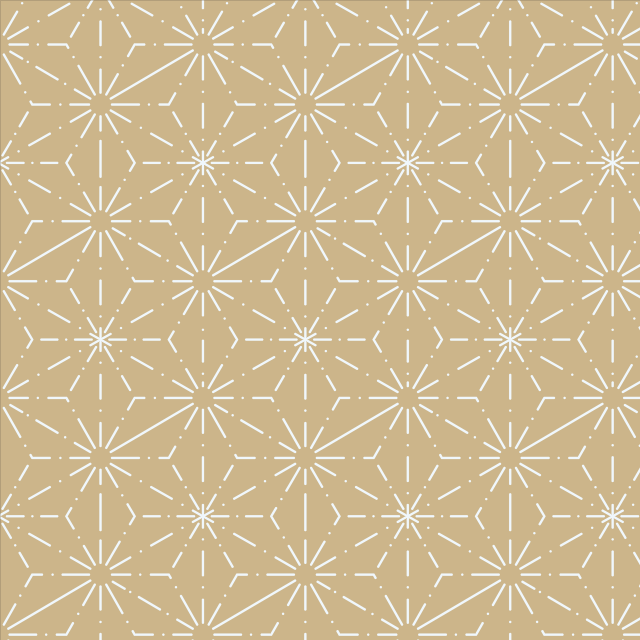
Write a Shadertoy shader that draws this pattern.

```glsl
// Pale dashed starburst lattice on tan: twelve-armed stars on a triangular grid.
// Space is folded into hexagons around the small stars, then into six triangles,
// and each triangle is drawn with round-capped dashes along its edges and medians.

const float EDGE = 0.1848;        // lattice edge as a fraction of canvas height
const float HALF_WIDTH = 0.0100;  // stroke half width, in lattice edges
const float HEX_HALF = 0.8660254; // hexagon inradius
const float CENTRE = 0.5773503;   // distance from corner to triangle centre
const float ROW_DRIFT = 0.0054;   // uneven spacing of the star rows
const vec2 SMALL_STAR = vec2(0.3171, 0.7455);

const vec3 TAN = vec3(0.80, 0.71, 0.54);
const vec3 CHALK = vec3(0.94, 0.97, 0.99);
const vec3 BORDER = vec3(0.48, 0.43, 0.34);

float hash(vec2 p) {
    vec3 h = fract(vec3(p.xyx) * 0.1031);
    h += dot(h, h.yzx + 33.33);
    return fract((h.x + h.y) * h.z);
}

// Coordinates (along, across) of the line running from a to b
vec2 onLine(vec2 p, vec2 a, vec2 b) {
    vec2 dir = normalize(b - a);
    vec2 r = p - a;
    return vec2(dot(r, dir), dir.x * r.y - dir.y * r.x);
}

float dash(vec2 q, float start, float end) {
    return length(vec2(q.x - clamp(q.x, start, end), q.y));
}

float dotMark(vec2 q, float at) {
    return length(q - vec2(at, 0.0));
}

// Short arm, dot, dash, dot, long spoke: small star to large star
float starToStar(vec2 q) {
    float d = min(dash(q, 0.0, 0.098), dash(q, 0.305, 0.505));
    d = min(d, dash(q, 0.71, 0.90));
    return min(d, min(dotMark(q, 0.20), dotMark(q, 0.606)));
}

// Small star to triangle centre
float starToCentre(vec2 q) {
    float d = min(dash(q, 0.075, 0.215), dash(q, 0.365, 0.50));
    return min(d, dotMark(q, 0.29));
}

// Chevron arm, dot, spoke: triangle centre to large star
float centreToStar(vec2 q, float arm) {
    float d = min(dash(q, 0.0, arm), dash(q, arm + 0.175, 0.48));
    return min(d, dotMark(q, arm + 0.09));
}

// Edge between two large stars: 0 upright, 1 dashed, 2 solid
float largeEdge(vec2 q, float kind, bool oddRow) {
    if (kind > 1.5) return dash(q, 0.10, 0.90);
    if (kind > 0.5) {
        float d = min(dash(q, 0.10, 0.25), dash(q, 0.42, 0.625));
        d = min(d, dash(q, 0.765, 0.88));
        return min(d, min(dotMark(q, 0.345), dotMark(q, 0.71)));
    }
    if (oddRow) {
        float d = min(dash(q, 0.105, 0.29), dash(q, 0.51, 0.69));
        d = min(d, dash(q, 0.87, 0.90));
        return min(d, min(dotMark(q, 0.415), dotMark(q, 0.795)));
    }
    return min(dash(q, 0.10, 0.22), min(dash(q, 0.31, 0.62), dash(q, 0.71, 0.90)));
}

// One triangle: small star at the origin, large stars at the other corners
float triangle(vec2 p, float sector, bool oddRow) {
    float kind = mod(sector, 3.0);
    vec2 cornerP = vec2(HEX_HALF, 0.5);
    vec2 cornerQ = vec2(HEX_HALF, -0.5);
    vec2 centre = vec2(CENTRE, 0.0);

    // Chevron arms: level one first, slanted one second
    vec2 arms = kind < 0.5 ? vec2(0.08, 0.12) : kind < 1.5 ? vec2(0.15, 0.03) : vec2(0.08, 0.11);
    arms += 0.008 * (hash(vec2(sector, oddRow ? 7.0 : 3.0)) - 0.5);
    if (sector > 2.5) arms = arms.yx;

    float d = starToCentre(p);
    d = min(d, starToStar(onLine(p, vec2(0.0), cornerP)));
    d = min(d, starToStar(onLine(p, vec2(0.0), cornerQ)));
    d = min(d, centreToStar(onLine(p, centre, cornerP), arms.x));
    d = min(d, centreToStar(onLine(p, centre, cornerQ), arms.y));
    return min(d, largeEdge(onLine(p, cornerP, cornerQ), kind, oddRow));
}

float starLattice(vec2 p) {
    // Nearest small star among two interleaved rectangular grids
    vec2 cell = vec2(2.0 * HEX_HALF, 3.0);
    vec2 even = p - cell * round(p / cell);
    vec2 shifted = p - 0.5 * cell;
    vec2 odd = shifted - cell * round(shifted / cell);
    bool oddRow = dot(odd, odd) < dot(even, even);
    vec2 local = oddRow ? odd : even;

    // Turn the sector onto the x axis, mirroring every other one
    float sixth = radians(60.0);
    float turn = floor(atan(local.y, local.x + 1e-6) / sixth + 0.5);
    float c = cos(turn * sixth), s = sin(turn * sixth);
    vec2 q = vec2(c * local.x + s * local.y, c * local.y - s * local.x);
    float sector = mod(turn, 6.0);
    if (mod(sector, 2.0) > 0.5) q.y = -q.y;
    return triangle(q, sector, oddRow);
}

void mainImage(out vec4 fragColor, in vec2 fragCoord) {
    vec2 uv = fragCoord / iResolution.y;
    float pixel = 1.0 / iResolution.y;
    vec2 p = (uv - SMALL_STAR) * vec2(1.0, 1.004) / EDGE;
    p.y += ROW_DRIFT * sin(radians(240.0) * p.y);
    float soft = 0.65 * pixel / EDGE;
    float ink = 1.0 - smoothstep(-soft, soft, starLattice(p) - HALF_WIDTH);
    vec3 color = mix(TAN, CHALK, ink);

    // Faint hairline on the left and top borders
    float rim = min(uv.x, 1.0 - uv.y);
    float hairline = 1.0 - smoothstep(-0.5 * pixel, 0.5 * pixel, rim - 0.001);
    color = mix(color, BORDER, 0.45 * hairline);
    fragColor = vec4(color, 1.0);
}
```
